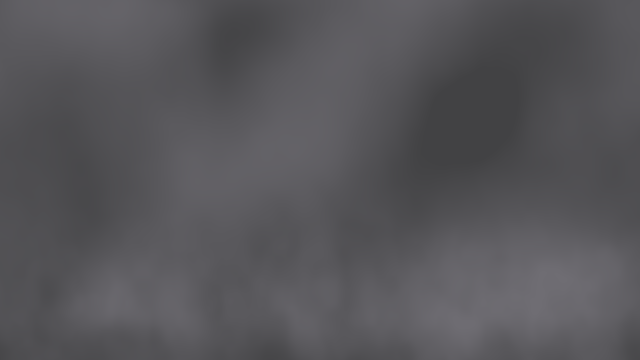
Write a WebGL 1 fragment shader that draws this texture.

```glsl
precision highp float;
// Soft grey smoke: broad light and dark banks with finer wisps near the ground.

uniform vec2 u_resolution;

vec3 hash3(vec2 cell) {
  vec3 s = vec3(dot(cell, vec2(127.1, 311.7)),
                dot(cell, vec2(269.5, 183.3)),
                dot(cell, vec2(113.5, 271.9)));
  return fract(sin(s) * 43758.54);
}

// Smooth cellular noise: blended values of jittered cells, centred on zero.
float cellNoise(vec2 p) {
  vec2 cell = floor(p);
  float total = 0.0;
  float weights = 0.0;
  for (int j = -1; j <= 1; j++) {
    for (int i = -1; i <= 1; i++) {
      vec2 neighbour = cell + vec2(float(i), float(j));
      vec3 h = hash3(neighbour);
      vec2 d = neighbour + 0.2 + 0.6 * h.xy - p;
      float w = exp(-5.0 * dot(d, d));
      total += w * h.z;
      weights += w;
    }
  }
  return total / weights - 0.5;
}

// Soft bank of smoke lying along the segment from a to b.
float bank(vec2 p, vec2 a, vec2 b, float radius) {
  vec2 ab = b - a;
  vec2 d = p - a - ab * clamp(dot(p - a, ab) / dot(ab, ab), 0.0, 1.0);
  return exp(-dot(d, d) / (radius * radius));
}

// Layered wisps, stretched upright; fine layers fade with height.
float wisps(vec2 p) {
  float fine = mix(0.25, 1.0, smoothstep(0.5, 0.15, p.y));
  float sum = 0.36 * cellNoise(p * vec2(3.6, 3.0));
  float amplitude = 0.32;
  vec2 q = p * vec2(8.0, 6.0) + 17.3;
  for (int i = 0; i < 3; i++) {
    sum += amplitude * fine * cellNoise(q);
    q = q * 1.9 + 5.7;
    amplitude *= 0.45;
  }
  return sum;
}

void main() {
  vec2 p = gl_FragCoord.xy / u_resolution.y;
  p.x += 0.5 * (16.0 / 9.0 - u_resolution.x / u_resolution.y);

  // Slow sine drift bends the outlines of the banks.
  vec2 q = p + 0.025 * vec2(sin(7.0 * p.y + 3.0 * p.x), sin(6.0 * p.x - 4.0 * p.y));

  float density = 0.42;
  // Light banks
  density += 0.34 * bank(q, vec2(0.62, 0.50), vec2(1.08, 0.98), 0.19);
  density += 0.40 * bank(q, vec2(1.32, 0.18), vec2(1.52, 0.24), 0.21);
  density += 0.28 * bank(q, vec2(0.36, 0.22), vec2(0.84, 0.14), 0.15);
  density += 0.22 * bank(q, vec2(0.15, 1.02), vec2(0.35, 0.98), 0.15);
  // Dark hollows
  density -= 0.28 * bank(q, vec2(0.22, 0.66), vec2(0.30, 0.48), 0.19);
  density -= 0.25 * bank(q, vec2(0.55, 0.78), vec2(0.70, 0.95), 0.13);
  density -= 0.32 * bank(q, vec2(0.98, 0.36), vec2(1.30, 0.60), 0.15);
  density -= 0.28 * bank(q, vec2(1.35, 0.70), vec2(1.48, 0.88), 0.16);
  density -= 0.25 * bank(q, vec2(1.80, 0.42), vec2(1.80, 0.62), 0.10);
  density -= 0.20 * smoothstep(0.13, 0.0, p.y);

  density = clamp(density + wisps(p), 0.0, 1.0);
  vec3 charcoal = vec3(0.258, 0.258, 0.265);
  vec3 paleSmoke = vec3(0.440, 0.432, 0.456);
  gl_FragColor = vec4(mix(charcoal, paleSmoke, density), 1.0);
}
```
